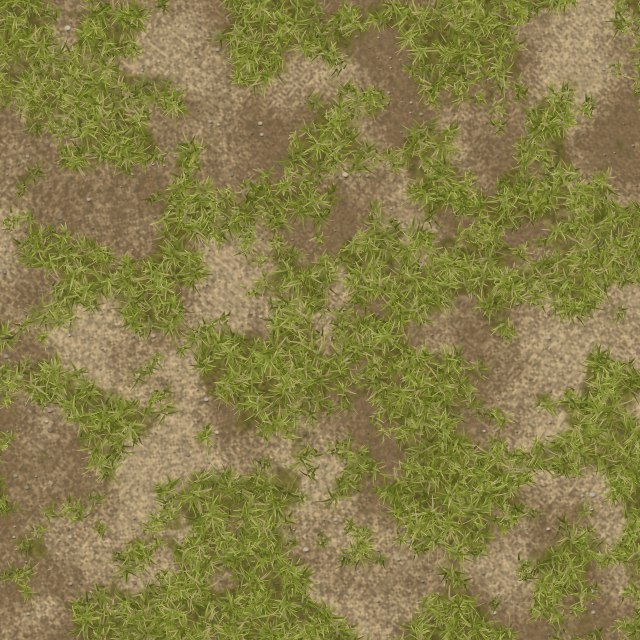
Give the GLSL for this texture, as a WebGL 1 fragment shader.

```glsl
precision highp float;
// Patchy grass tufts growing over dry, gritty soil, seen from above.
uniform vec2 u_resolution;

#define PATCH_SCALE 11.5     // grass patches across the canvas
#define PATCH_LEVEL 0.50     // higher leaves more bare soil
#define TUFT_SCALE 24.0      // tuft cells across the canvas
#define LAYERS 5
#define BLADES 17
#define BLADE_LENGTH 0.74    // in tuft cells
#define BLADE_WIDTH 0.037    // in tuft cells
#define GRIT_SCALE 290.0     // soil grains across the canvas
#define GRIT_CONTRAST 0.30
#define PEBBLE_SCALE 60.0
#define STRAW_SHARE 0.15

const vec3 DAMP_SOIL  = vec3(0.495, 0.41, 0.29);
const vec3 PALE_SOIL  = vec3(0.67, 0.59, 0.45);
const vec3 THATCH     = vec3(0.385, 0.36, 0.155);
const vec3 DEEP_GREEN = vec3(0.40, 0.43, 0.12);
const vec3 LEAF_GREEN = vec3(0.55, 0.595, 0.20);
const vec3 TIP_GREEN  = vec3(0.75, 0.76, 0.43);
const vec3 STRAW      = vec3(0.73, 0.67, 0.45);

float hash(vec2 p) {
  return fract(sin(dot(p, vec2(127.1, 311.7))) * 43758.5453);
}

vec2 hash2(vec2 p) {
  return vec2(hash(p), hash(p + 41.37));
}

float noise(vec2 p) {
  vec2 i = floor(p), f = fract(p);
  f = f * f * (3.0 - 2.0 * f);
  return mix(mix(hash(i), hash(i + vec2(1.0, 0.0)), f.x),
             mix(hash(i + vec2(0.0, 1.0)), hash(i + 1.0), f.x), f.y);
}

// Each octave is turned to hide the lattice
float fbm(vec2 p) {
  mat2 turn = mat2(1.6, 1.2, -1.2, 1.6);
  vec2 q = turn * p + 7.3;
  return (noise(p) * 4.0 + noise(q) * 2.4 + noise(turn * q + 19.1) * 1.2) / 7.6;
}

float grassDensity(vec2 uv) {
  float broad = noise(uv * 4.0 + 11.0) - 0.5;
  return fbm(mat2(0.8, 0.6, -0.6, 0.8) * uv * PATCH_SCALE + 3.7) + 0.16 * broad - PATCH_LEVEL;
}

// Soil: damp and pale areas, layered grit, scattered pebbles
vec3 soilColor(vec2 uv, float aa) {
  vec2 g = mat2(0.8, 0.6, -0.6, 0.8) * uv * GRIT_SCALE;
  float grit = noise(g) * 0.65 + noise(uv * GRIT_SCALE * 0.53 + 31.0) * 0.35 - 0.5;
  float dryness = smoothstep(0.34, 0.74, fbm(uv * 8.0 + 53.0) + grit * 0.22);
  vec3 color = mix(DAMP_SOIL, PALE_SOIL, dryness);
  color *= 1.0 + grit * GRIT_CONTRAST * (1.0 + 0.7 * dryness);

  vec2 cell = floor(uv * PEBBLE_SCALE);
  float pick = hash(cell + 5.1);
  vec2 d = (uv * PEBBLE_SCALE - cell - 0.3 - 0.4 * hash2(cell + 9.0)) / PEBBLE_SCALE;
  float radius = mix(0.0010, 0.0040, pow(hash(cell + 2.6), 4.0));
  float present = step(0.80, pick);
  float shadow = 1.0 - smoothstep(-aa, aa, length(d + vec2(-0.001, 0.0015)) - radius);
  float stone = 1.0 - smoothstep(-aa, aa, length(d * vec2(0.85, 1.1)) - radius);
  color *= 1.0 - 0.4 * shadow * present;
  vec3 stoneColor = mix(vec3(0.50, 0.44, 0.37), vec3(0.78, 0.74, 0.66), hash(cell + 7.7));
  return mix(color, stoneColor, stone * present);
}

// One tuft: curved, tapering blades fanned around a centre
vec3 drawTuft(vec3 color, vec2 d, vec2 id, float vigor, float height, float aa) {
  for (int k = 0; k < BLADES; k++) {
    vec2 seed = id + float(k) * vec2(3.17, 5.71);
    vec2 r = hash2(seed), s = hash2(seed + 83.0);
    float angle = 6.2832 * (float(k) * 0.618 + r.x * 0.3 + hash(id));
    vec2 dir = vec2(cos(angle), sin(angle));
    vec2 q = d - (s - 0.5) * 0.4;
    float len = BLADE_LENGTH * mix(0.4, 1.0, r.y) * vigor;
    float t = dot(q, dir) / len;
    if (t > 0.0 && t < 1.0) {
      float across = dot(q, vec2(-dir.y, dir.x)) - (s.x - 0.5) * 0.7 * len * t * t;
      float width = BLADE_WIDTH * mix(0.65, 1.15, s.y) * (1.0 - t * t);
      float cover = smoothstep(-aa, aa, width - abs(across));
      cover *= smoothstep(0.0, 0.1, t) * (1.0 - smoothstep(0.85, 1.0, t));
      float tone = hash(seed + 17.0);
      vec3 blade = mix(DEEP_GREEN, LEAF_GREEN, smoothstep(0.0, 0.5, tone));
      blade = mix(blade, TIP_GREEN, smoothstep(0.4, 1.0, tone) * (0.4 + 0.6 * t));
      blade = mix(blade, STRAW, step(1.0 - STRAW_SHARE, hash(seed + 29.0)));
      blade *= mix(0.74, 1.06, t) * mix(0.84, 1.05, height);
      color = mix(color, blade, cover);
    }
  }
  return color;
}

void main() {
  vec2 uv = gl_FragCoord.xy / u_resolution.y;
  float pixel = 1.0 / u_resolution.y;
  vec3 color = soilColor(uv, pixel);

  // Shaded thatch beneath the grass
  float thatch = smoothstep(-0.03, 0.13, grassDensity(uv) + 0.10 * (noise(uv * 90.0) - 0.5));
  color = mix(color, THATCH * (0.75 + 0.5 * noise(uv * 170.0)), 0.8 * thatch);

  // Stacked tufts, lower layers darker
  for (int layer = 0; layer < LAYERS; layer++) {
    vec2 shift = float(layer) * vec2(17.37, 29.61);
    vec2 p = uv * TUFT_SCALE + shift;
    for (int j = 1; j >= -1; j--) {
      for (int i = -1; i <= 1; i++) {
        vec2 id = floor(p) + vec2(float(i), float(j));
        vec2 center = id + hash2(id);
        vec2 d = p - center;
        if (dot(d, d) < 1.0) {
          float density = grassDensity((center - shift) / TUFT_SCALE) + 0.17 * (hash(id + 61.0) - 0.5);
          float vigor = mix(0.55, 1.0, smoothstep(0.0, 0.12, density));
          if (density > 0.0)
            color = drawTuft(color, d, id, vigor, float(layer) / float(LAYERS - 1), 0.7 * pixel * TUFT_SCALE);
        }
      }
    }
  }
  gl_FragColor = vec4(color, 1.0);
}
```
